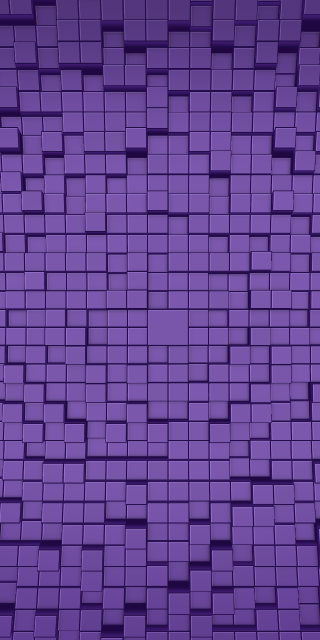
Write a Shadertoy shader that draws this background.

```glsl
float hash(vec2 p) {
    vec3 q = fract(vec3(p.xyx) * 0.1031);
    q += dot(q, q.yzx + 33.33);
    return fract((q.x + q.y) * q.z);
}

// Curved wall to grid space: rows and columns widen away from the centre
vec2 toGrid(vec2 p) {
    float row = (sqrt(0.003164 + 0.00188 * abs(p.y)) - 0.05625) / 0.00094;
    float column = p.x / (0.0635 * (1.0 + 0.1 * p.y * p.y));
    return vec2(column, sign(p.y) * row);
}

// The four middle cells join into one large block
bool isCentre(vec2 cell) {
    return all(lessThan(abs(cell + 0.5), vec2(1.0)));
}

vec2 cellAt(vec2 grid) {
    vec2 cell = floor(grid);
    return isCentre(cell) ? vec2(0.0) : cell;
}

// Most blocks share a level; some are sunk or raised
float blockHeight(vec2 cell) {
    if (isCentre(cell)) return 0.6;
    float pick = hash(cell + 71.0);
    float own = 0.32 * (step(0.2, pick) + step(0.8, pick));
    float band = hash(vec2(cell.y + 40.0, 9.0));
    return 0.05 + own + 0.26 * band;
}

// Sideways parallax is weaker than vertical parallax
vec2 project(vec2 p, float height) {
    return p / (1.0 + vec2(0.04, 0.062) * (height - 0.5));
}

vec3 topFace(vec2 p, vec2 grid, vec2 cell, float height) {
    float falloff = smoothstep(0.4, 1.1, length(p * vec2(0.55, 1.0)));
    vec3 color = mix(vec3(0.48, 0.343, 0.672), vec3(0.375, 0.24, 0.565), falloff);
    color *= 1.0 + 0.04 * (hash(cell + 13.0) - 0.5);
    color *= 1.0 - 0.14 * smoothstep(0.6, 1.0, p.y);

    float size = isCentre(cell) ? 2.0 : 1.0;
    vec2 local = size > 1.0 ? grid + 1.0 : grid - cell;

    // Contact shadows beside taller neighbours
    for (int i = 0; i < 4; i++) {
        vec2 axis = i < 2 ? vec2(1.0, 0.0) : vec2(0.0, 1.0);
        float side = i % 2 == 0 ? 1.0 : -1.0;
        float distanceToSide = dot(axis, side > 0.0 ? size - local : local);
        float rise = max(blockHeight(cell + axis * side) - height, 0.0);
        if (size > 1.0) rise = 0.0;
        color *= 1.0 - 0.6 * min(rise * 2.0, 1.0) * exp(-distanceToSide * 14.0);
    }

    // Lit bevels on the left and top, then dark joints
    float lit = min(local.x, size - local.y);
    vec2 edge = min(local, size - local);
    color += 0.13 * smoothstep(0.035, 0.05, lit) * (1.0 - smoothstep(0.06, 0.085, lit));
    float joint = min(smoothstep(0.015, 0.04, edge.x), smoothstep(0.03, 0.055, edge.y));
    return mix(vec3(0.14, 0.045, 0.29), color, joint);
}

vec3 sideFace(float depth) {
    return mix(vec3(0.24, 0.105, 0.43), vec3(0.12, 0.03, 0.26),
               smoothstep(0.0, 0.4, depth));
}

// Descend through the blocks until the view ray meets one
vec3 wall(vec2 p) {
    for (int i = 0; i <= 40; i++) {
        float level = 1.0 - float(i) / 40.0;
        vec2 cell = cellAt(toGrid(project(p, level)));
        float height = blockHeight(cell);
        if (height >= level) {
            vec2 grid = toGrid(project(p, height));
            if (cellAt(grid) == cell) return topFace(p, grid, cell, height);
            return sideFace(height - level);
        }
    }
    return vec3(0.13, 0.04, 0.27);
}

void mainImage(out vec4 fragColor, in vec2 fragCoord) {
    vec3 color = vec3(0.0);
    // Four samples smooth the edges
    for (int i = 0; i < 4; i++) {
        vec2 offset = vec2(i % 2, i / 2) * 0.5 - 0.25;
        vec2 p = (fragCoord + offset) * 2.0 / iResolution.y;
        p.x -= 1.05 * iResolution.x / iResolution.y;
        color += wall(p - vec2(0.0, 0.977));
    }
    fragColor = vec4(color / 4.0, 1.0);
}
```
